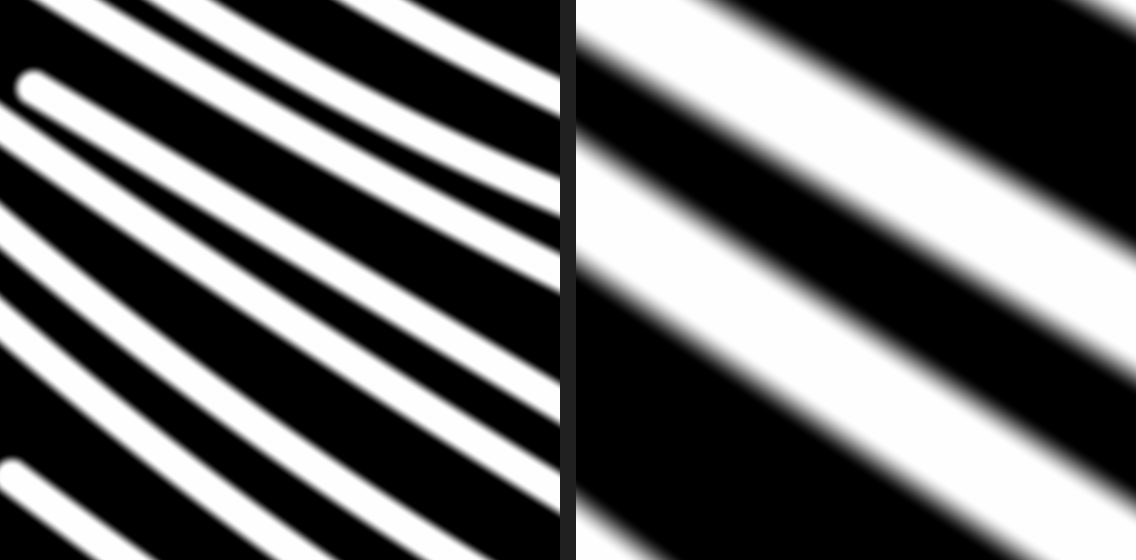
Left: the whole. Right: its middle third, enlarged.
A Shadertoy shader for this pattern:

```glsl
// Soft white rounded bands sweeping down to the right over black.

const vec3 BACKGROUND = vec3(0.0);
const vec3 BAND_COLOUR = vec3(0.995);
const int BAND_COUNT = 8;
const float HALF_WIDTH = 0.0308;    // half the thickness of a band
const float SOFTNESS = 0.0115;      // half the width of the blurred edge
const float TOP_HEIGHT = 1.11;      // height of the first band at mid canvas
const float SPACING = 0.181;        // vertical step between bands
const float SPACING_SWELL = 0.035;  // slow variation of the spacing
const float SPACING_JITTER = 0.02;  // fast variation of the spacing
const float MEAN_SLOPE = 0.64;
const float SLOPE_SPREAD = 0.08;
const float BEND = 0.08;            // strength of the curvature
const float BEND_PERIOD = 5.0;      // bands per cycle of curvature
const int CAP_PERIOD = 4;           // every fourth band has a visible end
const float TAU = 6.2831853;

// Coefficients of a band's centre line: height, slope and curvature.
vec3 bandShape(float index) {
    float height = TOP_HEIGHT - SPACING * index
                 + SPACING_SWELL * sin(0.75 * index - 1.2)
                 + SPACING_JITTER * sin(3.0 * index + 1.6);
    float slope = -MEAN_SLOPE + SLOPE_SPREAD * cos(0.75 * (index - 1.6));
    float bend = BEND + BEND * cos(TAU * (index - 0.6) / BEND_PERIOD);
    return vec3(height, slope, bend);
}

float centreHeight(vec3 shape, float x) {
    float u = x - 0.5;
    return shape.x + u * (shape.y + u * shape.z);
}

float centreSlope(vec3 shape, float x) {
    return shape.y + 2.0 * shape.z * (x - 0.5);
}

// Distance to a centre line that begins with a round cap at startX.
float bandDistance(vec2 p, vec3 shape, float startX) {
    vec2 start = vec2(startX, centreHeight(shape, startX));
    vec2 tangent = vec2(1.0, centreSlope(shape, startX));
    if (dot(p - start, tangent) < 0.0) return length(p - start);
    float slope = centreSlope(shape, p.x);
    return abs(p.y - centreHeight(shape, p.x)) / sqrt(1.0 + slope * slope);
}

void mainImage(out vec4 fragColor, in vec2 fragCoord) {
    vec2 p = fragCoord / iResolution.y;

    // Nearest band
    float nearest = 1e3;
    for (int i = 0; i < BAND_COUNT; i++) {
        float index = float(i);
        bool capped = i % CAP_PERIOD == CAP_PERIOD - 1;
        float startX = capped ? 0.09 - 0.0098 * index : -1.0;
        nearest = min(nearest, bandDistance(p, bandShape(index), startX));
    }

    // Blurred edge
    float coverage = 1.0 - smoothstep(HALF_WIDTH - SOFTNESS, HALF_WIDTH + SOFTNESS, nearest);
    fragColor = vec4(mix(BACKGROUND, BAND_COLOUR, coverage), 1.0);
}
```
